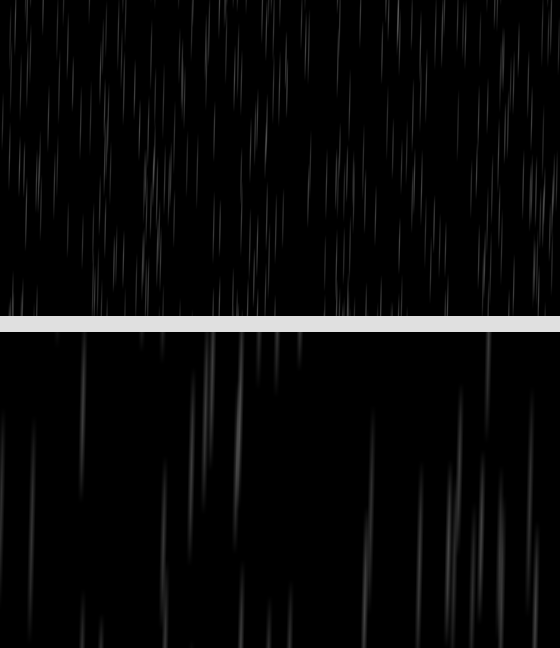
Top, the full canvas; bottom, a detail of the centre.
A Shadertoy shader for this pattern:

```glsl
#define LAYERS 2
#define COLUMN_WIDTH 0.0093
#define ROW_HEIGHT 0.25
#define HALF_WIDTH 0.0037
#define MIN_LENGTH 0.18
#define MAX_LENGTH 0.245
#define TILT 0.021
#define DENSITY 0.16
#define CLUSTERING 0.28
#define CLUSTER_SCALE vec2(7.0, 3.5)
#define DIM_LIGHT 0.17
#define BRIGHT_LIGHT 0.28

float hash(vec2 p) {
    vec3 q = fract(vec3(p.xyx) * 0.1031);
    q += dot(q, q.yzx + 33.33);
    return fract((q.x + q.y) * q.z);
}

vec2 gradient(vec2 cell) {
    float angle = 6.2832 * hash(cell + 71.0);
    return vec2(cos(angle), sin(angle));
}

float gradientNoise(vec2 p) {
    vec2 i = floor(p), f = fract(p);
    vec2 u = f * f * f * (f * (f * 6.0 - 15.0) + 10.0);
    vec2 e = vec2(0.0, 1.0);
    float low = mix(dot(gradient(i), f),
                    dot(gradient(i + e.yx), f - e.yx), u.x);
    float high = mix(dot(gradient(i + e.xy), f - e.xy),
                     dot(gradient(i + e.yy), f - e.yy), u.x);
    return mix(low, high, u.y);
}

// One grid of streaks, at most one per cell, each column shifted at random
float rainLayer(vec2 p, float seed, float pixel) {
    p.x += seed * 0.37 * COLUMN_WIDTH;
    float column = floor(p.x / COLUMN_WIDTH);
    float shift = hash(vec2(column + 13.0, seed * 57.0 + 5.0)) * ROW_HEIGHT;
    float row = floor((p.y + shift) / ROW_HEIGHT);
    vec2 center = vec2(column + 0.5, row + 0.5) * vec2(COLUMN_WIDTH, ROW_HEIGHT);
    center.y -= shift;

    // Showers: noise thickens and thins the rain
    vec2 id = vec2(column, row) + 40.0 + seed * 311.0;
    float chance = DENSITY + CLUSTERING * gradientNoise(center * CLUSTER_SCALE + 9.0);
    float present = step(hash(id), chance);

    // Spindle: soft across, fading toward both tips
    float halfWidth = max(HALF_WIDTH, pixel);
    float halfLength = 0.5 * mix(MIN_LENGTH, MAX_LENGTH, hash(id + 17.3));
    center.x += (hash(id + 5.7) - 0.5) * 0.002;
    vec2 d = abs(p - center) / vec2(halfWidth, halfLength);
    float across = max(1.0 - d.x, 0.0);
    float along = max(1.0 - d.y * d.y, 0.0);
    float light = mix(DIM_LIGHT, BRIGHT_LIGHT, hash(id + 29.1));
    return present * light * across * along;
}

void mainImage(out vec4 fragColor, in vec2 fragCoord) {
    vec2 p = fragCoord / iResolution.y;
    p.x -= TILT * p.y;

    float light = 0.0;
    for (int i = 0; i < LAYERS; i++) {
        light += rainLayer(p, float(i), 1.0 / iResolution.y);
    }
    fragColor = vec4(vec3(min(light, 1.0)), 1.0);
}
```
